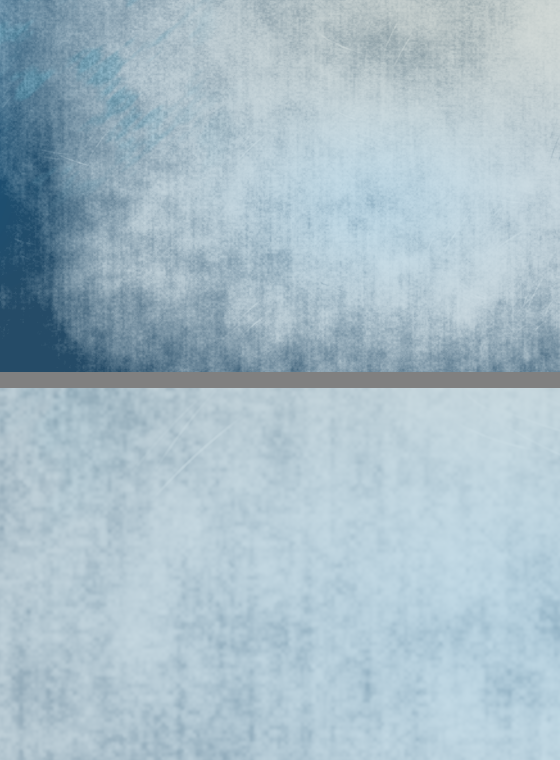
Top: the whole. Bottom: its middle third, enlarged.
A WebGL 2 fragment shader for this texture:

```glsl
#version 300 es
precision highp float;
// A worn, painted canvas: pale blue-grey plaster that darkens to navy on the left and below.
// Layered value noise gives clouds, abrasion, fibres and grain; a loop of
// short line segments adds clustered scratches.

uniform vec2 u_resolution;
out vec4 fragColor;

const vec3 NAVY = vec3(0.21, 0.35, 0.45);
const vec3 PALE = vec3(0.75, 0.81, 0.84);
const vec3 WARM_TINT = vec3(0.025, 0.0, -0.035);
const vec3 BLUE_TINT = vec3(-0.03, 0.012, 0.035);
const vec3 TEAL = vec3(0.38, 0.60, 0.69);
const float BASE_TONE = 0.95;
const float CLOUD_AMOUNT = 0.62;
const float ABRASION_AMOUNT = 0.42;
const float FIBRE_AMOUNT = 0.15;
const float GRAIN_AMOUNT = 0.17;
const float TEAL_AMOUNT = 0.6;
const float SCRATCH_WIDTH = 0.0011;
const float SCRATCH_AMOUNT = 0.17;
const int SCRATCHES = 54;
const float PER_CLUSTER = 3.0;

float hash(vec2 p) {
  return fract(sin(dot(p, vec2(127.1, 311.7))) * 43758.5453);
}

float noise(vec2 p) {
  vec2 i = floor(p), f = fract(p);
  f = f * f * (3.0 - 2.0 * f);
  float low = mix(hash(i), hash(i + vec2(1, 0)), f.x);
  float high = mix(hash(i + vec2(0, 1)), hash(i + vec2(1, 1)), f.x);
  return mix(low, high, f.y);
}

float fbm(vec2 p) {
  float sum = 0.0, amp = 0.5;
  for (int i = 0; i < 5; i++) {
    sum += amp * noise(p);
    p = mat2(1.6, 1.2, -1.2, 1.6) * p + 7.3;
    amp *= 0.5;
  }
  return sum / 0.97;
}

// Large-scale light: dark left side and lower edge, bright right of centre.
float lighting(vec2 uv) {
  float left = exp(-uv.x * uv.x / 0.022) * mix(0.66, 0.24, smoothstep(0.4, 0.95, uv.y));
  float broad = 0.25 * (1.0 - smoothstep(0.05, 0.65, uv.x));
  float bottom = 0.46 * exp(-uv.y / 0.11);
  vec2 d = (uv - vec2(0.68, 0.45)) / vec2(0.24, 0.28);
  float glow = 0.08 * exp(-dot(d, d));
  float corner = 0.12 * smoothstep(0.7, 1.0, uv.x) * smoothstep(0.3, 0.8, uv.y);
  return BASE_TONE - left - broad - bottom + glow + corner;
}

// Signed brightness of thin segments, grouped in near-parallel clusters.
float scratches(vec2 p, float aspect, float pixel) {
  float sum = 0.0;
  for (int i = 0; i < SCRATCHES; i++) {
    float id = float(i), group = floor(id / PER_CLUSTER);
    vec2 centre = vec2(hash(vec2(group, 1.7)) * aspect, hash(vec2(group, 5.3)));
    centre += 0.09 * (vec2(hash(vec2(id, 2.9)), hash(vec2(id, 8.1))) - 0.5);
    float kind = hash(vec2(group, 9.4));
    float angle = kind < 0.75 ? mix(0.55, 1.2, hash(vec2(group, 3.1))) : mix(1.9, 2.9, kind);
    angle += 0.25 * (hash(vec2(id, 4.6)) - 0.5);
    vec2 dir = vec2(cos(angle), sin(angle)), q = p - centre;
    float halfLength = mix(0.015, 0.075, hash(vec2(id, 6.2)));
    float along = dot(q, dir) / halfLength;
    float across = abs(dot(q, vec2(-dir.y, dir.x)) + 0.004 * along * along);
    float line = 1.0 - smoothstep(0.0, SCRATCH_WIDTH + pixel, across);
    float ends = 1.0 - smoothstep(0.3, 1.0, abs(along));
    float sign = hash(vec2(group, 7.7)) < 0.8 ? 1.0 : -1.0;
    sum += sign * line * ends * mix(0.3, 1.0, hash(vec2(id, 11.0)));
  }
  return sum * (0.4 + 0.9 * noise(p * 60.0));
}

void main() {
  vec2 uv = gl_FragCoord.xy / u_resolution;
  float aspect = u_resolution.x / u_resolution.y;
  vec2 p = gl_FragCoord.xy / u_resolution.y;

  // Clouds and worn mottling
  float cloud = fbm(p * vec2(4.2, 5.0) + 3.7) - 0.5;
  float abrasion = fbm(p * vec2(24.0, 20.0) + 11.0) - 0.5;
  float wear = mix(1.2, 0.55, smoothstep(0.25, 0.8, uv.y));
  float tone = lighting(uv) + CLOUD_AMOUNT * cloud + ABRASION_AMOUNT * wear * abrasion;

  // Vertical brush streaks, woven fibres and fine grain
  float streak = noise(p * vec2(95.0, 5.0)) + noise(p * vec2(190.0, 14.0)) - 1.0;
  float weave = noise(p * vec2(40.0, 180.0) + 31.0) - 0.5;
  float grain = noise(p * 165.0) + 0.6 * noise(p * 290.0 + 17.0) - 0.8;
  tone += FIBRE_AMOUNT * (streak * mix(0.75, 0.4, uv.y) + 0.45 * weave);
  tone += GRAIN_AMOUNT * grain;
  tone += SCRATCH_AMOUNT * scratches(p, aspect, 1.0 / u_resolution.y);

  // Soft shoulder keeps the highlights pale rather than white
  tone = tone > 0.85 ? 0.85 + 0.28 * (1.0 - exp(-(tone - 0.85) / 0.28)) : tone;
  vec3 color = mix(NAVY, PALE, max(tone, -0.12));

  // Local hue: warm above, blue in the glow and along the left
  float warm = smoothstep(0.45, 1.0, uv.y) * smoothstep(0.15, 0.8, uv.x);
  float cool = exp(-dot(uv - vec2(0.66, 0.45), uv - vec2(0.66, 0.45)) / 0.06);
  cool += exp(-uv.x / 0.1) * smoothstep(0.1, 0.5, uv.y);
  color += WARM_TINT * warm + BLUE_TINT * cool;

  // Teal stains with diagonal brushing
  vec2 slant = mat2(0.75, -0.66, 0.66, 0.75) * p;
  float stain = fbm(slant * vec2(7.0, 13.0) + 21.0) + 0.2 * (noise(slant * vec2(18.0, 80.0)) - 0.5);
  float region = (1.0 - smoothstep(0.12, 0.48, uv.x)) * smoothstep(0.4, 0.65, uv.y);
  float teal = TEAL_AMOUNT * region * smoothstep(0.5, 0.72, stain);
  color = mix(color, TEAL + 0.12 * (grain + streak * 0.5), teal);

  fragColor = vec4(clamp(color, 0.0, 1.0), 1.0);
}
```
